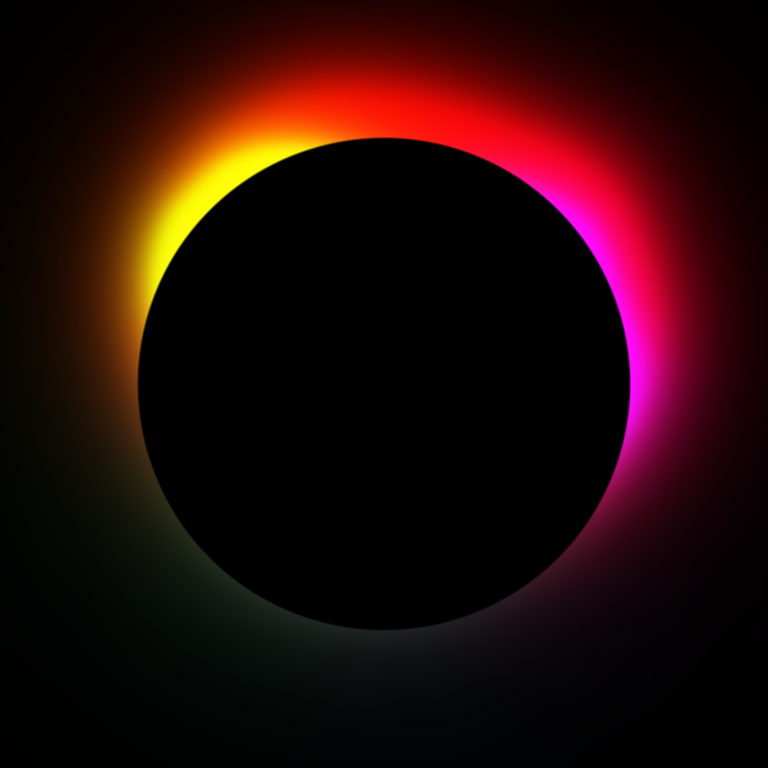
A Shadertoy shader for this background:

```glsl
// Shortest distance between two angles in degrees
float arcDistance(float a, float b) {
    return abs(mod(a - b + 180.0, 360.0) - 180.0);
}

float bump(float angle, float center, float width) {
    float t = arcDistance(angle, center) / width;
    return exp(-t * t);
}

// Thickness of the saturated rim in each colour channel
vec3 rimWidth(float angle) {
    float red = 0.042 - 0.16 * smoothstep(50.0, 155.0, arcDistance(angle, 75.0))
              + 0.020 * bump(angle, 110.0, 22.0)
              + 0.020 * bump(angle, 42.0, 16.0);
    float green = 0.030 - 0.12 * smoothstep(5.0, 65.0, arcDistance(angle, 133.0));
    float blue = 0.014 - 0.11 * smoothstep(15.0, 75.0, arcDistance(angle, 20.0))
               - 0.010 * bump(angle, 20.0, 12.0);
    return vec3(red, green, blue);
}

void mainImage(out vec4 fragColor, in vec2 fragCoord) {
    float size = min(iResolution.x, iResolution.y);
    vec2 p = (fragCoord - 0.5 * iResolution.xy) / size;
    float rimDistance = length(p) - 0.3205;
    float outside = max(rimDistance, 0.0);
    float angle = degrees(atan(p.y, p.x));

    // Bright corona, with overexposed colours near the rim
    vec3 light = exp((rimWidth(angle) - outside) / vec3(0.055, 0.030, 0.030));

    // Wide, faint halo whose hue turns around the disc
    vec3 hue = 0.5 + 0.5 * cos(radians(angle - vec3(75.0, 200.0, 290.0)));
    light += vec3(0.14, 0.13, 0.10) * hue * exp(-outside / 0.1);

    // Soft shoulder towards full brightness
    vec3 color = light * pow(1.0 + pow(light, vec3(6.0)), vec3(-1.0 / 6.0));

    // Dark disc
    float edge = max(0.002, 1.0 / size);
    color *= smoothstep(-edge, edge, rimDistance);
    fragColor = vec4(color, 1.0);
}
```
